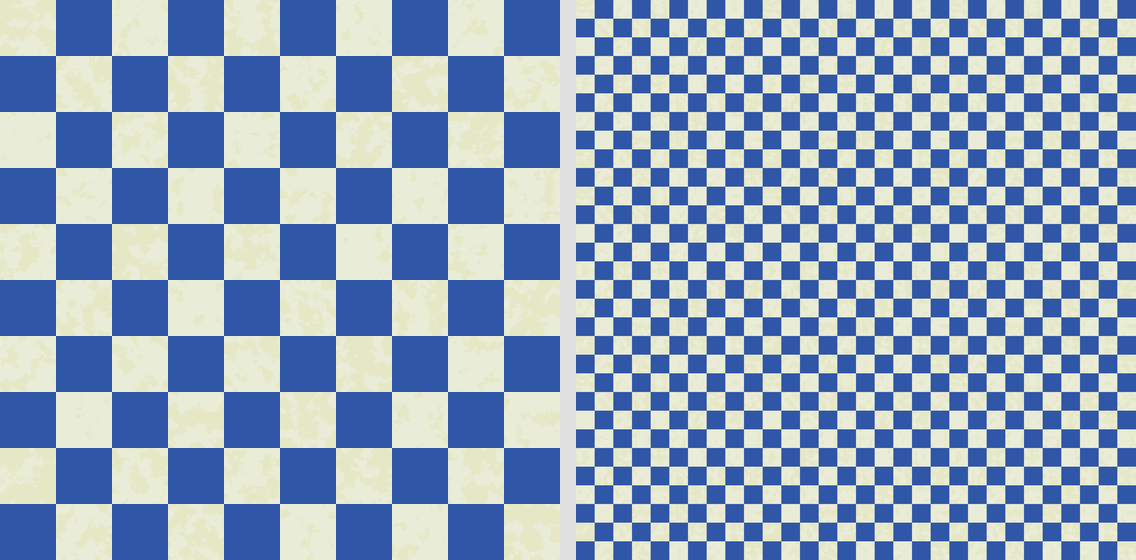
Left: one tile. Right: repeated 3 by 3.
Write a Shadertoy shader that draws this pattern.

```glsl
// Blue and cream checkerboard with faint mottled stains on the cream squares.

const float CELLS = 10.0;          // squares across and down
const float STAIN_FREQ = 3.0;      // coarsest stain features per square
const int OCTAVES = 5;
const vec3 BLUE = vec3(0.188, 0.337, 0.655);
const vec3 CREAM = vec3(0.914, 0.925, 0.845);
const vec3 STAIN = vec3(0.898, 0.906, 0.772);

// Integer hash of a lattice point, from 0 to 1
float hash(ivec2 p, int seed) {
    uint h = uint(p.x) * 374761393u + uint(p.y) * 668265263u + uint(seed) * 974711u;
    h = (h ^ (h >> 13)) * 1274126177u;
    h = (h ^ (h >> 15)) * 2246822519u;
    h ^= h >> 16;
    return float(h & 65535u) / 65535.0;
}

// Dot product of a wrapped lattice gradient with the offset from its corner
float cornerSlope(vec2 corner, vec2 p, float period, int seed) {
    float angle = 6.28318 * hash(ivec2(mod(corner, period)), seed);
    return dot(vec2(cos(angle), sin(angle)), p - corner);
}

// Gradient noise that repeats every period units
float gradientNoise(vec2 p, float period, int seed) {
    vec2 i = floor(p);
    vec2 f = p - i;
    vec2 w = f * f * f * (f * (f * 6.0 - 15.0) + 10.0);
    vec2 e = vec2(0.0, 1.0);
    float low = mix(cornerSlope(i, p, period, seed),
                    cornerSlope(i + e.yx, p, period, seed), w.x);
    float high = mix(cornerSlope(i + e.xy, p, period, seed),
                     cornerSlope(i + e.yy, p, period, seed), w.x);
    return mix(low, high, w.y);
}

// Layered noise over the unit canvas; every octave wraps at its edges
float fractalNoise(vec2 uv, float period, int octaves) {
    float sum = 0.0;
    float amplitude = 1.0;
    for (int k = 0; k < octaves; k++) {
        sum += amplitude * gradientNoise(uv * period, period, k + 1);
        period *= 2.0;
        amplitude *= 0.6;
    }
    return sum;
}

// Smoothed square wave per axis: +1 on even squares, -1 on odd ones
vec2 squareWave(vec2 p, vec2 pixel) {
    vec2 edgeDistance = 0.5 - abs(mod(p + 0.5, 2.0) - 1.0);
    return clamp(2.0 * edgeDistance / pixel, -1.0, 1.0);
}

// Cream with blotches whose coverage differs from square to square
vec3 stainedCream(vec2 uv, vec2 cell) {
    float noise = fractalNoise(uv, CELLS * STAIN_FREQ, OCTAVES);
    float threshold = mix(-0.12, 0.45, hash(ivec2(cell), 71));
    float blotch = smoothstep(threshold - 0.1, threshold + 0.1, noise);
    return mix(CREAM, STAIN, blotch);
}

void mainImage(out vec4 fragColor, in vec2 fragCoord) {
    vec2 uv = fragCoord / iResolution.xy;
    vec2 p = uv * CELLS;

    // The product of both waves is positive on blue squares
    vec2 wave = squareWave(p, CELLS / iResolution.xy);
    float blueMask = 0.5 + 0.5 * wave.x * wave.y;

    vec3 color = mix(stainedCream(uv, floor(p)), BLUE, blueMask);
    fragColor = vec4(color, 1.0);
}
```
